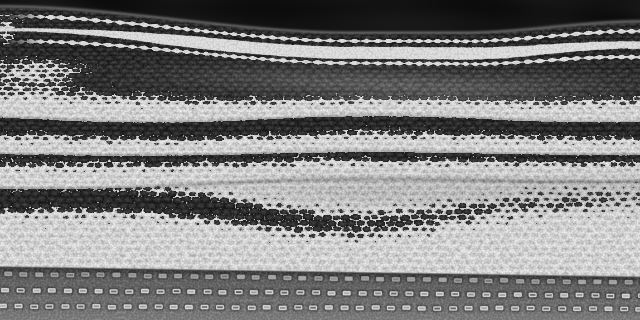
This texture is drawn by a WebGL 2 fragment shader. Its source:

```glsl
#version 300 es
precision highp float;
uniform vec2 u_resolution;
out vec4 fragColor;

const float BLACK = 0.07, DARK = 0.10, HEM_GREY = 0.36, WHITE = 0.91;
const float DIMPLE_COLUMNS = 33.0;                 // per canvas height
const float ROW_PITCH = 0.0115, ROW_GROWTH = 0.011;
const float DIMPLE_JITTER = 0.28;
const float GRAIN_SCALE = 130.0;
const float WAVE_FREQ = 4.5, WAVE_PHASE = 0.6;
const vec3 FOLD_EDGE[3] = vec3[3](                 // depth, wave, rise to the right
  vec3(0.373, 0.010, 0.0), vec3(0.484, 0.005, 0.004), vec3(0.592, 0.004, 0.028));
const vec2 FOLD_RAMP[3] = vec2[3](                 // where light begins and is full
  vec2(0.46, 0.94), vec2(0.12, 0.95), vec2(-0.15, 0.85));
const float HEM_TOP = 0.833, HEM_SLOPE = 0.016;
const float STITCH_PITCH = 0.0485, STITCH_ROWS = 3.28;
const vec2 STITCH_HALF = vec2(0.0125, 0.0070);

float hash(vec2 c) {
  vec3 q = fract(c.xyx * vec3(0.1031, 0.1030, 0.0973));
  q += dot(q, q.yzx + 33.33);
  return fract((q.x + q.y) * q.z);
}

// Nearest staggered cell: distance and the random value of that cell
vec2 cellular(vec2 p, float jitter) {
  vec2 home = floor(p), best = vec2(9.0, 0.0);
  for (int j = -1; j <= 1; j++)
    for (int i = -1; i <= 1; i++) {
      vec2 id = home + vec2(i, j);
      vec2 shift = vec2(hash(id), hash(id + 71.3)) - 0.5;
      vec2 center = id + 0.5 + jitter * shift;
      center.x += 0.5 * mod(id.y, 2.0) - 0.25;
      float d = length(p - center);
      if (d < best.x) best = vec2(d, hash(id + 19.7));
    }
  return best;
}

float bump(float t, float width) { return exp(-t * t / (width * width)); }

float band(float d, float halfWidth, float soft) {
  return 1.0 - smoothstep(-soft, soft, abs(d) - halfWidth);
}

float roundBox(vec2 p, vec2 halfSize, float r) {
  vec2 q = abs(p) - halfSize + r;
  return length(max(q, 0.0)) + min(max(q.x, q.y), 0.0) - r;
}

// Hem with rows of outlined stitches; q runs from 0 at its top to 1
float hemShade(float x, float q, float height, float grain, float aa) {
  float shade = HEM_GREY + 0.13 * q - 0.12 * bump(q, 0.09) + 0.16 * (grain - 0.45);
  float rowPos = q * STITCH_ROWS + 0.06, row = floor(rowPos);
  float column = x / STITCH_PITCH + 0.15 * row;
  vec2 id = vec2(floor(column), row);
  vec2 p = (vec2(fract(column), fract(rowPos)) - 0.5)
         * vec2(STITCH_PITCH, height / STITCH_ROWS);
  p += 0.003 * (vec2(hash(id), hash(id + 5.0)) - 0.5);
  float d = roundBox(p, STITCH_HALF, 0.004);
  float shown = row < 3.0 ? mix(0.65, 1.0, min(row, 1.0)) : 0.0;
  shade -= 0.14 * shown * bump(max(d, 0.0), 0.006);
  shade = mix(shade, 0.85, shown * (1.0 - smoothstep(-aa, aa, d)));
  float inside = 1.0 - smoothstep(-aa, aa, d + 0.0042);
  return mix(shade, 0.30 + 0.4 * hash(id + 9.0), shown * inside);
}

void main() {
  vec2 p = gl_FragCoord.xy / u_resolution.y;
  float x = p.x, v = 1.0 - p.y;
  float aa = 0.8 / u_resolution.y;

  // Dimple lattice and fine grain
  float row = log(1.0 + ROW_GROWTH * v / ROW_PITCH) / ROW_GROWTH;
  vec2 cell = cellular(vec2(x * DIMPLE_COLUMNS, row), DIMPLE_JITTER);
  float dimple = clamp(1.0 - cell.x / 0.62, 0.0, 1.0);
  float grain = cellular(vec2(x, v) * GRAIN_SCALE, 0.9).x;
  float wear = 0.40 * (cell.y - 0.5) + 0.45 * (grain - 0.42);

  // Folds: each brightens toward its sharp lower edge
  float sag = 0.02 + 0.082 * smoothstep(0.0, 1.1, x) - 0.035 * smoothstep(1.45, 2.0, x);
  float top = sag + 0.10, tone = -0.5, crease = 0.0;
  for (int i = 0; i < 3; i++) {
    vec3 e = FOLD_EDGE[i];
    float bottom = e.x + e.y * sin(WAVE_FREQ * x - WAVE_PHASE) - e.z * smoothstep(0.0, 1.0, x);
    float lit = smoothstep(FOLD_RAMP[i].x, FOLD_RAMP[i].y, (v - top) / (bottom - top));
    tone = mix(tone, -0.45 + 1.85 * lit, smoothstep(-aa, aa, v - top - 0.003 * wear));
    crease += bump(v - bottom, 0.007);
    top = bottom;
  }
  float valley = 0.62 + 0.08 * bump(x - 1.1, 0.45);
  float depth = mix(1.65, 0.85, smoothstep(0.2, 1.9, x));
  float lower = 1.3 - depth * bump(v - valley, 0.052);
  tone = mix(tone, lower, smoothstep(-aa, aa, v - top));
  tone += 1.1 * bump(length(vec2((x - 0.1) / 4.0, v - 0.225)), 0.045);
  tone += 1.1 * bump(length(vec2(x / 1.5, v - 0.09)), 0.05);

  // Dark and light sides of the glossy cloth
  float sheen = bump(x - 1.25, 0.65) * bump(v - 0.26 + 0.015 * sin(3.0 * x), 0.05);
  float darkSide = DARK + 0.15 * dimple + 0.20 * sheen + 0.12 * (grain - 0.4);
  float lightSide = WHITE - 0.16 * dimple - 0.20 * (grain - 0.25);
  lightSide -= 0.18 * crease + 0.09 * bump(v - 0.60, 0.05) * smoothstep(0.4, 1.2, x);
  float shade = mix(darkSide, lightSide, smoothstep(-0.13, 0.13, tone + wear - dimple));

  // Bright belt between two beaded lines
  float d = (v - sag) * (1.0 - 0.15 * (x - 1.0) * (x - 1.0));
  float bead = 0.0042 + 0.0022 * sin(190.0 * x + 3.0 * sin(9.0 * x)) + 0.004 * wear;
  float beltHalf = 0.005 + 0.014 * smoothstep(0.1, 0.7, x) - 0.009 * smoothstep(1.4, 2.0, x);
  float belt = band(d - 0.063, beltHalf + 0.004 * wear, 0.002);
  float lines = max(band(d - 0.026, bead, 0.0015), band(d - 0.095, bead, 0.0015));
  shade = mix(shade, WHITE - 0.15 * grain, max(belt, lines * smoothstep(0.0, 0.15, x)));

  // Backdrop above the rim
  float murk = sin(5.0 * x + 20.0 * v) * sin(9.0 * x - 31.0 * v + 2.0 * sin(3.0 * x));
  shade = mix(BLACK + 0.025 * murk, shade, smoothstep(-aa, aa, d));
  shade = mix(shade, 0.40, 0.8 * bump(d, 0.0055));

  // Hem along the bottom
  float hemTop = HEM_TOP + HEM_SLOPE * x, hemHeight = 1.0 - hemTop;
  float hem = hemShade(x, (v - hemTop) / hemHeight, hemHeight, grain, aa);
  shade = mix(shade, hem, smoothstep(-0.004, 0.004, v - hemTop));

  fragColor = vec4(vec3(clamp(shade, 0.0, 1.0)), 1.0);
}
```
